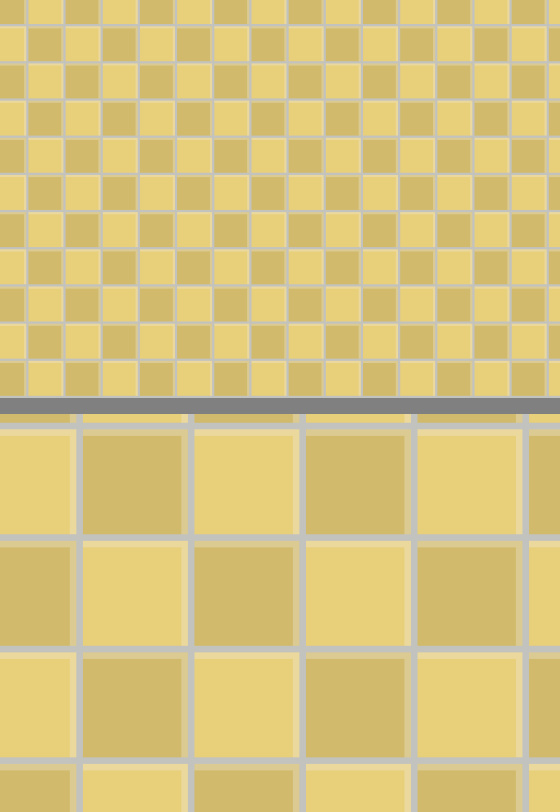
Top: the whole. Bottom: its middle third, enlarged.
Give the GLSL for this pattern, as a Shadertoy shader.

```glsl
// Antialiased step: 0 below the edge, 1 above it
vec2 softStep(float edge, vec2 x, float pixel) {
    return clamp((x - edge) / pixel + 0.5, 0.0, 1.0);
}

void mainImage(out vec4 fragColor, in vec2 fragCoord) {
    // One cell per tile, with cell borders on the grout centre lines
    float cellsHigh = 364.0 / 34.0;
    float pixel = cellsHigh / iResolution.y;
    vec2 p = fragCoord * pixel - vec2(25.0, 1.0) / 34.0;
    vec2 cell = floor(p);
    vec2 local = p - cell;

    // Checkerboard of light and dark tiles
    float dark = mod(cell.x + cell.y, 2.0);
    vec3 color = mix(vec3(0.91, 0.81, 0.48), vec3(0.82, 0.73, 0.42), dark);

    // Pale bevel along the top and right edges
    vec2 bevel = softStep(31.0 / 34.0, local, pixel);
    color = mix(color, vec3(0.95, 0.94, 0.92), 0.3 * max(bevel.x, bevel.y));

    // Grout between the tiles
    vec2 borderDistance = min(local, 1.0 - local);
    vec2 tile = softStep(1.0 / 34.0, borderDistance, pixel);
    color = mix(vec3(0.76, 0.76, 0.75), color, tile.x * tile.y);

    fragColor = vec4(color, 1.0);
}
```
